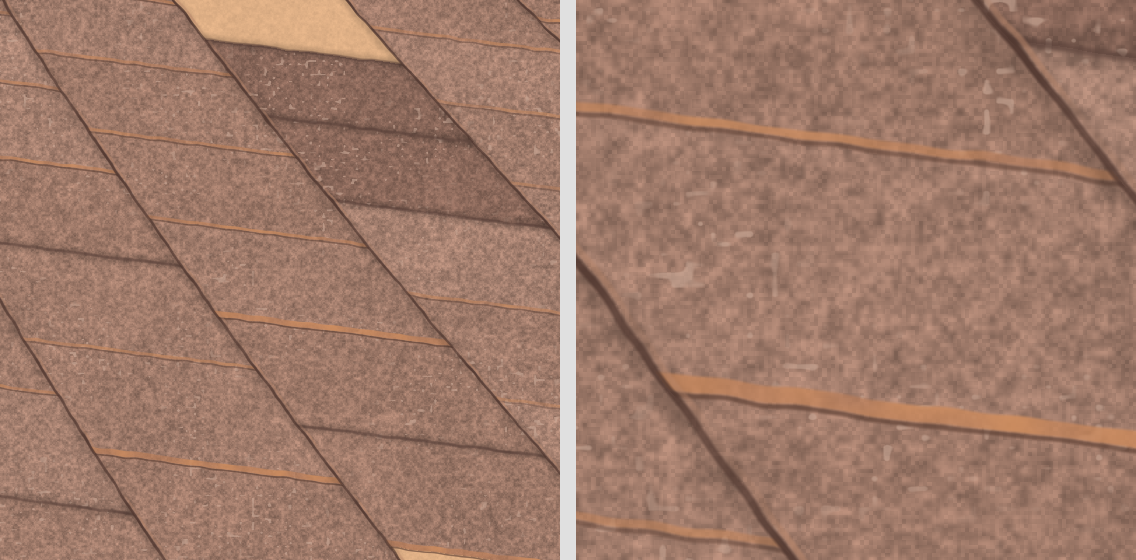
Left, the full canvas; right, a detail of the centre.
Give the GLSL for this texture, as a Shadertoy shader.

```glsl
// Weathered brown roof shingles in slanted, half-offset courses seen in perspective.

float hash(vec2 p) {
    vec3 q = fract(p.xyx * vec3(0.1031, 0.1030, 0.0973));
    q += dot(q, q.yzx + 33.33);
    return fract((q.x + q.y) * q.z);
}

float noise(vec2 p) {
    vec2 i = floor(p), f = fract(p);
    f = f * f * (3.0 - 2.0 * f);
    return mix(mix(hash(i), hash(i + vec2(1, 0)), f.x),
               mix(hash(i + vec2(0, 1)), hash(i + vec2(1, 1)), f.x), f.y);
}

// Soft stripe of half-width w around d = 0
float stripe(float d, float w, float soft) {
    return 1.0 - smoothstep(w - soft, w + soft, abs(d));
}

void mainImage(out vec4 fragColor, in vec2 fragCoord) {
    vec2 p = fragCoord / iResolution.y;
    p.y = 1.0 - p.y;
    float soft = max(0.0013, 0.7 / iResolution.y);

    // Columns: slanted seams that spread towards the bottom
    vec2 w = p + 0.003 * (vec2(noise(p * 45.0), noise(p * 45.0 + 70.0)) - 0.5);
    float spacing = 0.307 + 0.115 * w.y;
    float column = (w.x - 0.004 - w.y * (0.643 + 0.068 * w.y)) / spacing + 1.0;
    float col = floor(column);
    float seam = (column - floor(column + 0.5)) * spacing * 0.8;

    // Rows: gently tilted joints, growing with depth, shifted by half in odd columns
    float depth = 1.0 + 0.906 * (w.y - 0.127 * w.x);
    float rows = log(depth) * 9.68 - 0.21 - 0.5 * mod(col, 2.0);
    float row = floor(rows), joint = floor(rows + 0.5);
    float edge = (rows - joint) * depth * 0.114;

    // Shingle tint, with two dark shingles and a few pale replacements
    bool pale = (col == 2.0 && row == -1.0) || (col == 1.0 && row == 5.0);
    bool dark = col == 2.0 && (row == 0.0 || row == 1.0);
    float tint = hash(vec2(col, row) + 40.0);
    vec3 color = mix(vec3(0.615, 0.47, 0.405), vec3(0.65, 0.505, 0.44), tint);
    if (dark) color = vec3(0.545, 0.41, 0.355);
    if (pale) color = vec3(0.875, 0.69, 0.525);

    // Mineral grain, broad stains and scattered light chips
    float grain = 0.65 * noise(p * 210.0) + 0.45 * noise(p * 105.0 + 9.0)
                + 0.35 * hash(floor(p * 400.0)) - 0.725;
    float stain = noise(p * 9.0) * 0.6 + noise(p * 24.0 + 5.0) * 0.4 - 0.5;
    color *= 1.0 + (pale ? 0.09 : 0.34) * grain + (pale ? 0.02 : 0.11) * stain;
    float chips = smoothstep(0.80, 0.95, noise(p * vec2(135.0, 165.0) + 31.0));
    chips *= smoothstep(0.25, 0.75, noise(p * 12.0 + 17.0)) + (dark ? 0.35 : 0.1);
    if (!pale) color = mix(color, vec3(0.79, 0.66, 0.59), 0.6 * min(chips, 1.0));

    // Cross joints: shadowed gaps or orange lips with a thin shadow below
    float wear = noise(p * 32.0 + 80.0);
    bool gap = joint - col == 3.0 || (col == 2.0 && joint >= 0.0 && joint < 3.0)
            || (col == -1.0 && joint == 5.0);
    bool thick = joint > 2.0 && mod(joint, 2.0) == 1.0 && col < 2.0;
    if (gap) {
        color *= 1.0 - 0.16 * smoothstep(0.016, 0.0, abs(edge));
        color = mix(color, vec3(0.36, 0.26, 0.23), (0.45 + 0.4 * wear) * stripe(edge, 0.0025, 0.0020));
    } else {
        float lip = thick ? 0.0050 : 0.0026;
        float strength = thick ? 0.9 : 0.45 + 0.4 * hash(vec2(joint, col) + 12.0);
        vec3 orange = mix(vec3(0.72, 0.48, 0.34), vec3(0.82, 0.56, 0.37), wear);
        color = mix(color, vec3(0.38, 0.26, 0.21), 0.75 * strength * stripe(edge - 0.0018, 0.0015, soft));
        color = mix(color, orange, strength * (0.65 + 0.35 * wear) * stripe(edge + lip, lip, soft));
    }

    // Long seams: dark line, soft shade on the left, worn bright rim on the right
    color *= 1.0 - 0.13 * smoothstep(0.016, 0.0, abs(seam + 0.003));
    color = mix(color, vec3(0.73, 0.53, 0.42), 0.65 * wear * stripe(seam - 0.0050, 0.0018, soft));
    color = mix(color, vec3(0.32, 0.22, 0.19), (0.6 + 0.35 * wear) * stripe(seam, 0.0022, soft));

    fragColor = vec4(clamp(color, 0.0, 1.0), 1.0);
}
```
